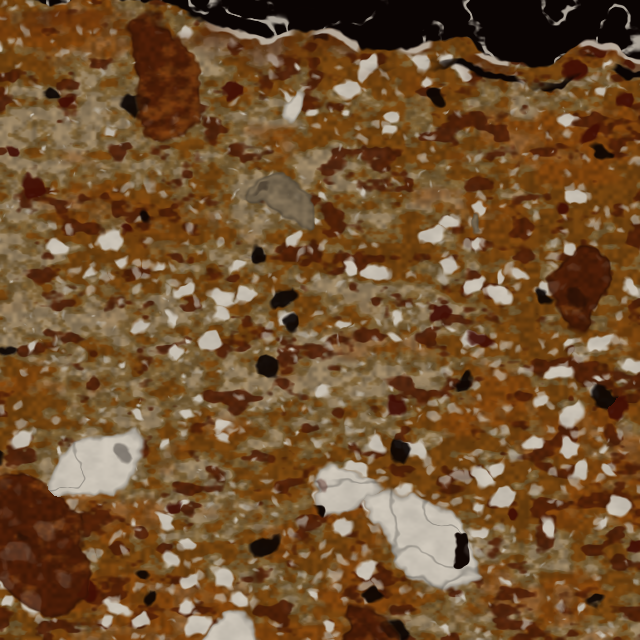
Write a Shadertoy shader that draws this texture.

```glsl
// Thin section of an earthy rock: a streaky ochre groundmass strewn with pale,
// grey and rust grains under a cracked black band. Value noise colours the
// ground and warps the jittered grids that scatter the grains.

vec2 hash2(vec2 p) {
    vec3 q = fract(p.xyx * vec3(0.1031, 0.1030, 0.0973));
    q += dot(q, q.yzx + 33.33);
    return fract((q.xx + q.yz) * q.zy);
}

vec2 noise2(vec2 p) {
    vec2 i = floor(p), f = fract(p);
    f = f * f * (3.0 - 2.0 * f);
    return mix(mix(hash2(i), hash2(i + vec2(1, 0)), f.x),
               mix(hash2(i + vec2(0, 1)), hash2(i + vec2(1, 1)), f.x), f.y);
}

float fbm(vec2 p) {
    float sum = 0.0, weight = 0.57;
    for (int i = 0; i < 3; i++) {
        sum += weight * noise2(p).x;
        p = p * 2.03 + 17.7;
        weight *= 0.5;
    }
    return sum;
}

// Scattered tilted ellipses with clipped sides: x = inner depth, y = grain id
vec2 grains(vec2 p, float cells, float density, float tilt, float seed) {
    vec2 g = p * cells, best = vec2(-1.0, 0.0);
    for (int j = -1; j <= 1; j++)
    for (int i = -1; i <= 1; i++) {
        vec2 cell = floor(g) + vec2(i, j);
        vec2 spot = hash2(cell + seed), kind = hash2(cell + seed + 57.0);
        if (kind.x > density) continue;
        float a = (kind.y - 0.5) * tilt;
        vec2 d = mat2(cos(a), -sin(a), sin(a), cos(a)) * (g - cell - 0.15 - 0.7 * spot);
        d.x /= 1.0 + 0.6 * fract(spot.x * 9.0);
        float size = mix(0.2, 0.44, fract(spot.y * 13.0));
        float reach = max(length(d), 1.2 * abs(dot(d, vec2(0.6, 0.8))));
        float depth = (size - reach) / cells;
        if (depth > best.x) best = vec2(depth, kind.x / density);
    }
    return best;
}

float cover(float depth) {
    return smoothstep(-0.003, 0.003, depth);
}

void mainImage(out vec4 fragColor, in vec2 fragCoord) {
    vec2 p = fragCoord / iResolution.y;
    vec3 pale = vec3(0.78, 0.75, 0.70), black = vec3(0.04, 0.015, 0.01);
    vec3 rust = vec3(0.29, 0.11, 0.025), grey = vec3(0.45, 0.39, 0.30);

    // Ragged coordinates for grain outlines
    vec2 fineWarp = 0.012 * (noise2(p * 48.0) - 0.5) + 0.006 * (noise2(p * 115.0) - 0.5);
    vec2 ragged = p + fineWarp + 0.036 * (noise2(p * 14.0) - 0.5);
    float broad = fbm(p * vec2(5.0, 10.0) + 3.0);
    float fine = fbm(p * vec2(42.0, 62.0));
    float mottle = noise2(p * 130.0 + 5.0).x;

    // Groundmass: ochre to tan streaks, grey across the middle
    float greyBand = exp(-pow((p.y - 0.56) / 0.1, 2.0));
    float tone = 0.46 + 1.5 * (broad - 0.5) + 1.7 * (fine - 0.5) + 0.16 * greyBand;
    vec3 col = mix(vec3(0.43, 0.25, 0.055), vec3(0.45, 0.35, 0.19), smoothstep(0.28, 0.58, tone));
    col = mix(col, vec3(0.56, 0.48, 0.36), smoothstep(0.6, 0.95, tone));
    float orange = smoothstep(0.52, 0.72, fbm(p * vec2(9.0, 15.0) + 41.0));
    col = mix(col, vec3(0.50, 0.25, 0.04), 0.6 * orange * (1.0 - greyBand));
    float stain = fbm(p * vec2(27.0, 42.0) + 9.0);
    col = mix(col, rust, 0.9 * smoothstep(0.59, 0.71, stain));
    col *= 0.84 + 0.32 * mottle;

    // Large grains, dwindling toward the upper right
    vec2 big = grains(ragged, 5.0, 0.58, 6.28, 11.0);
    big.x -= 0.06 * smoothstep(0.5, 0.75, p.y) * smoothstep(0.25, 0.6, p.x);
    float body = cover(big.x);
    vec3 mineral = grey * (0.85 + 0.3 * fine) * (0.9 + 0.2 * mottle);
    if (big.y < 0.38) {
        mineral = pale * (0.93 + 0.14 * fine);
        float vein = abs(noise2(ragged * 19.0 + 7.0).x - 0.5);
        mineral *= 1.0 - 0.22 * (1.0 - smoothstep(0.0, 0.05, vein));
        float hole = smoothstep(0.76, 0.82, noise2(ragged * 24.0 + 31.0).y);
        mineral = mix(mineral, black + 0.08 * rust, hole);
    } else if (big.y < 0.6) {
        mineral = mix(rust, vec3(0.46, 0.23, 0.06), smoothstep(0.45, 0.68, broad * 0.5 + fine * 0.5));
        mineral *= 0.82 + 0.3 * mottle;
    }
    mineral *= 0.78 + 0.22 * smoothstep(0.0, 0.008, big.x);
    col = mix(col, mineral, body);

    // Small pale chips and fine crumbs, thicker in the lower part
    vec2 chipSpace = p + fineWarp;
    float sparse = 0.006 * smoothstep(0.35, 0.65, broad) + 0.002 * smoothstep(0.3, 0.8, p.y);
    float chip = cover(grains(chipSpace, 25.0, 0.3, 2.4, 83.0).x - 0.001 - sparse);
    float crumb = cover(grains(chipSpace, 54.0, 0.27, 2.0, 137.0).x - 0.5 * sparse);
    float open = 1.0 - 0.85 * body;
    col = mix(col, pale * (0.85 + 0.15 * mottle), crumb * 0.65 * open);
    col = mix(col, pale * (0.92 + 0.14 * fine), chip * open);

    // Dark and maroon specks
    vec2 speck = grains(chipSpace, 23.0, 0.08, 1.6, 211.0);
    vec3 speckColor = mix(black, vec3(0.25, 0.05, 0.015), step(0.55, speck.y));
    col = mix(col, speckColor, 0.92 * cover(speck.x - 0.002) * (1.0 - 0.6 * body));

    // Black upper band with pale cracks, a broken seam and a thin lower streak
    float edge = mix(1.0, 0.925, smoothstep(0.12, 0.65, p.x)) + 0.07 * (fbm(p * vec2(8.0, 5.0) + 61.0) - 0.5);
    float band = ragged.y - edge;
    float broken = noise2(p * vec2(17.0, 30.0) + 71.0).x;
    float right = smoothstep(0.55, 0.7, p.x);
    col = mix(col, rust, 0.55 * smoothstep(-0.07, -0.01, band) * smoothstep(0.35, 0.6, broken));
    float streak = cover(0.007 - abs(band + 0.038)) * smoothstep(0.3, 0.45, broken);
    col = mix(col, black, streak * right);
    col = mix(col, black, cover(band));
    float crackWidth = abs(noise2(ragged * vec2(25.0, 19.0) + 23.0).x - 0.5);
    float crack = (1.0 - smoothstep(0.02, 0.075, crackWidth)) * smoothstep(0.35, 0.6, fine);
    col = mix(col, pale, 0.85 * crack * cover(band));
    float seam = cover(0.006 - abs(band + 0.005)) * smoothstep(0.42, 0.58, broken);
    col = mix(col, pale, 0.85 * seam * smoothstep(0.25, 0.4, p.x));

    fragColor = vec4(clamp(col, 0.0, 1.0), 1.0);
}
```
